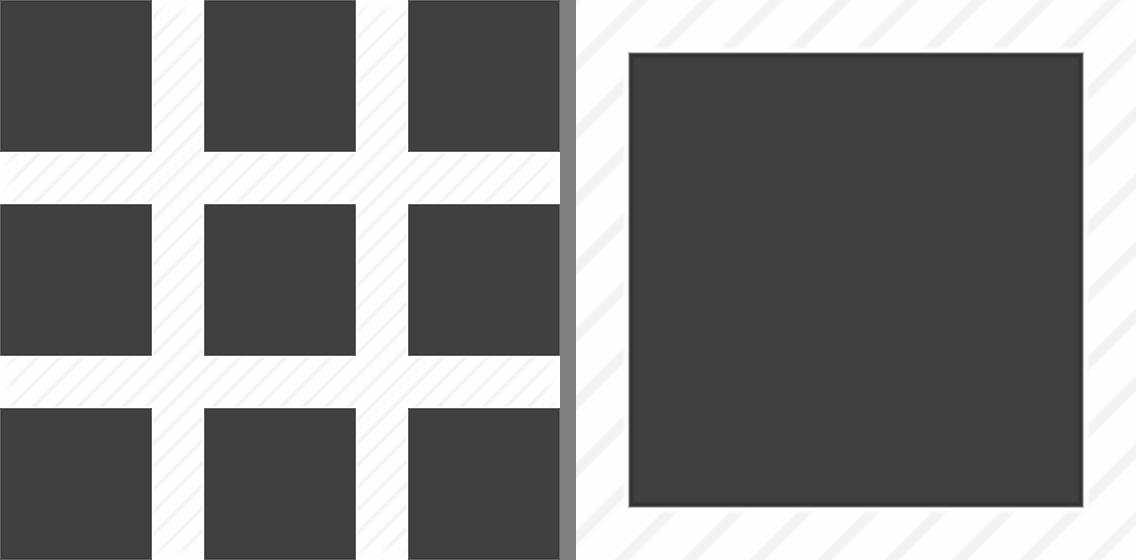
Left, the full canvas; right, a detail of the centre.
Give the GLSL for this pattern, as a Shadertoy shader.

```glsl
// Three by three grid of dark squares on white with faint diagonal hatching.

const vec3 PAPER = vec3(0.996);
const vec3 HATCH = vec3(0.952);
const vec3 SQUARE = vec3(0.25);
const vec3 RIM = vec3(0.20);

const float PITCH = 0.3643;        // distance between square centres
const float HALF_SIDE = 0.1352;
const float HATCH_STEP = 0.0402;   // horizontal distance between stripes
const float HATCH_WIDTH = 0.0062;
const float HATCH_SHIFT = 0.0130;

// Signed distance to the nearest square of the centred grid.
float squareGrid(vec2 p, float pitch, float halfSide) {
    vec2 cell = abs(fract((p - 0.5) / pitch + 0.5) - 0.5) * pitch;
    return max(cell.x, cell.y) - halfSide;
}

// Coverage of stripes that rise to the right at 45 degrees.
float diagonalHatch(vec2 p, float spacing, float width, float shift, float blur) {
    float offset = fract((p.x - p.y + shift) / spacing + 0.5) - 0.5;
    float dist = abs(offset) * spacing * inversesqrt(2.0) - 0.5 * width;
    return 1.0 - smoothstep(-blur, blur, dist);
}

// Fades from zero at the canvas border to one inside.
float borderFade(vec2 p, float width) {
    vec2 inset = min(p, 1.0 - p);
    return smoothstep(0.0, width, min(inset.x, inset.y));
}

void mainImage(out vec4 fragColor, in vec2 fragCoord) {
    vec2 p = fragCoord / iResolution.xy;
    float pixel = 1.0 / min(iResolution.x, iResolution.y);
    float blur = max(0.0009, 0.6 * pixel);
    float dist = squareGrid(p, PITCH, HALF_SIDE);

    // Hatched paper, left clear beside the squares and the border
    float hatch = diagonalHatch(p, HATCH_STEP, HATCH_WIDTH, HATCH_SHIFT, max(0.0012, pixel));
    hatch *= smoothstep(0.001, 0.005, dist) * borderFade(p, 0.03);
    vec3 color = mix(PAPER, HATCH, hatch);

    // Squares with a thin darker rim
    float rim = smoothstep(-0.004, -0.0015, dist);
    vec3 fill = mix(SQUARE, RIM, rim);
    color = mix(fill, color, smoothstep(-blur, blur, dist));

    fragColor = vec4(color, 1.0);
}
```
